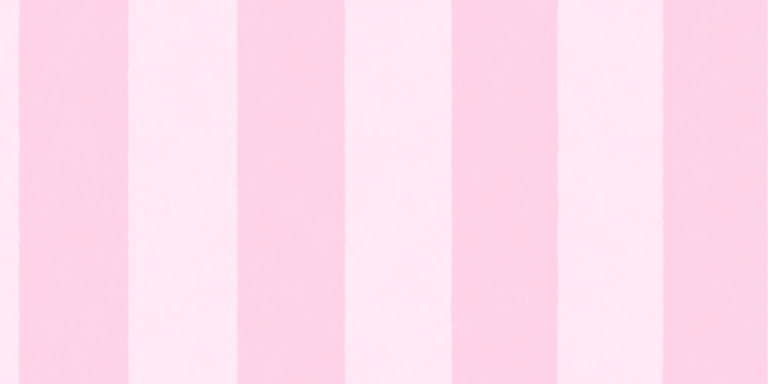
Reproduce this pattern procedurally as a Shadertoy shader.

```glsl
// Broad vertical stripes in two soft pinks, with slightly uneven painted edges.

float hash(vec2 p) {
    vec3 q = fract(vec3(p.xyx) * 0.1031);
    q += dot(q, q.yzx + 33.33);
    return fract((q.x + q.y) * q.z);
}

float valueNoise(vec2 p) {
    vec2 cell = floor(p);
    vec2 f = fract(p);
    f = f * f * (3.0 - 2.0 * f);
    float bottom = mix(hash(cell), hash(cell + vec2(1.0, 0.0)), f.x);
    float top = mix(hash(cell + vec2(0.0, 1.0)), hash(cell + 1.0), f.x);
    return mix(bottom, top, f.y);
}

void mainImage(out vec4 fragColor, in vec2 fragCoord) {
    // Both axes are measured in canvas widths.
    vec2 p = fragCoord / iResolution.x;

    // Seven bands across, narrowing very slightly to the right.
    float x = p.x - 0.0247;
    float band = x * (6.98 + 0.21 * x);

    // Fine wobble along each edge, different for every edge.
    float edgeId = floor(band + 0.5) + 10.0;
    float wobble = valueNoise(vec2(edgeId * 7.0, p.y * 190.0)) - 0.5;
    wobble += 0.7 * (valueNoise(vec2(edgeId * 13.0, p.y * 22.0)) - 0.5);

    // Signed distance to the nearest edge, positive inside the deeper pink.
    float inside = 0.5 - abs(mod(band + 0.5, 2.0) - 1.0) + 0.009 * wobble;
    float softness = max(0.013, 7.0 / iResolution.x);
    float stripe = smoothstep(-softness, softness, inside);
    vec3 color = mix(vec3(1.0, 0.914, 0.961), vec3(1.0, 0.827, 0.906), stripe);

    // Faint mottling and brush grain, leaving red at full strength.
    float mottle = valueNoise(p * vec2(34.0, 26.0)) - 0.5;
    float grain = valueNoise(p * vec2(210.0, 110.0) + 40.0) - 0.5;
    color.gb += vec2(1.0, 0.7) * (0.006 * mottle + 0.008 * grain);

    fragColor = vec4(clamp(color, 0.0, 1.0), 1.0);
}
```
